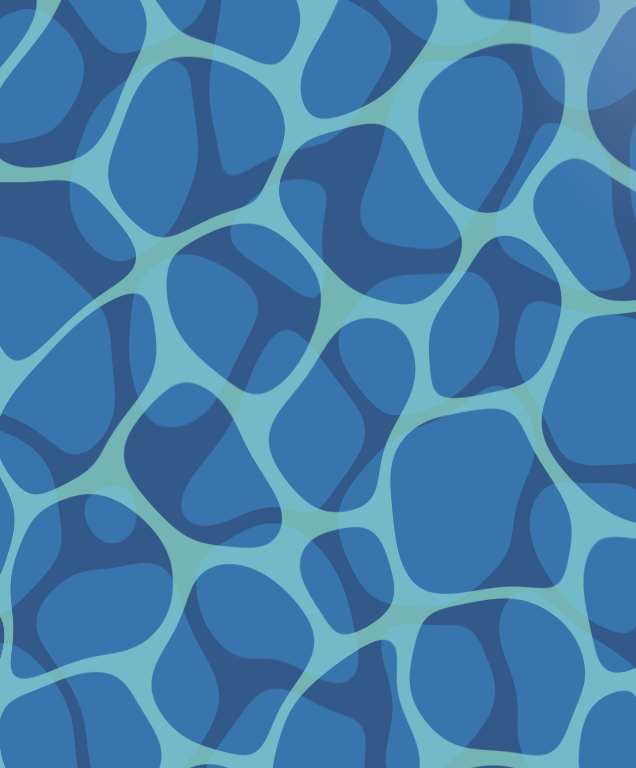
This texture is drawn by a Shadertoy shader. Its source:

```glsl
// Rippling pool water: a pale net of caustics over a darker net on blue.

vec3 hash3(vec2 cell) {
    vec3 q = fract(cell.xyx * vec3(0.1031, 0.1030, 0.0973));
    q += dot(q, q.yxz + 33.33);
    return fract((q.xxy + q.yzz) * q.zyx);
}

// Rounded distance to the walls of weighted cells, in one pass over the sites.
float wallDistance(vec2 p, float seed, float jitter, float sharpness) {
    float total = 0.0;
    float largest = 0.0;
    for (int i = -1; i <= 1; i++) {
        // Every other column is shifted up by half a cell.
        float column = floor(p.x) + float(i);
        float stagger = 0.5 * mod(column, 2.0);
        float row = floor(p.y - stagger);
        for (int j = -1; j <= 1; j++) {
            vec2 cell = vec2(column, row + float(j));
            vec3 h = hash3(cell + seed);
            vec2 toSite = cell + 0.5 + jitter * (h.xy - 0.5) + vec2(0.0, stagger) - p;
            // A low weight shrinks the cell to a small bubble.
            float weight = h.z < 0.20 ? -0.16 : 0.24 * h.z;
            float pull = exp(-0.5 * sharpness * (dot(toSite, toSite) - weight));
            total += pull;
            largest = max(largest, pull);
        }
    }
    float others = max(total - largest, 1e-6 * largest);
    return log(largest / others) / sharpness;
}

// Coverage of the net: 1 on the strands, 0 inside the holes.
float net(vec2 p, float seed, float jitter, float sharpness, float halfWidth) {
    float soft = 3.6 / iResolution.y;
    float d = wallDistance(p, seed, jitter, sharpness);
    return 1.0 - smoothstep(-soft, soft, d - halfWidth);
}

void mainImage(out vec4 fragColor, in vec2 fragCoord) {
    vec2 p = fragCoord / iResolution.y;
    vec2 scale = vec2(5.5, 4.4);

    // Gentle waves bend the strands, differently for each layer.
    vec2 lightWarp = 0.018 * sin(p.yx * vec2(17.0, 14.0) + vec2(0.7, 2.1))
                   + 0.005 * sin(p.yx * vec2(39.0, 33.0) + vec2(4.0, 1.0));
    vec2 darkWarp = 0.022 * sin(p.yx * vec2(15.0, 18.0) + vec2(3.6, 5.2))
                  + 0.006 * sin(p.yx * vec2(36.0, 41.0) + vec2(1.5, 2.5));

    float light = net((p + lightWarp) * scale + 3.0, 17.0, 0.60, 10.0, 0.032);
    float dark = net((p + darkWarp) * scale + 8.4, 71.0, 0.66, 9.0, 0.046);

    vec3 water = mix(vec3(0.22, 0.46, 0.68), vec3(0.20, 0.35, 0.54), dark);
    vec3 strand = mix(vec3(0.45, 0.73, 0.79), vec3(0.45, 0.71, 0.71), dark);
    vec3 color = mix(water, strand, light);

    // Faint haze in the upper right corner.
    vec2 fromCorner = (1.0 - fragCoord / iResolution.xy) * vec2(1.6, 1.0);
    float haze = 0.3 * smoothstep(0.35, 0.0, length(fromCorner));
    color = mix(color, vec3(0.60, 0.62, 0.74), haze);

    fragColor = vec4(color, 1.0);
}
```
